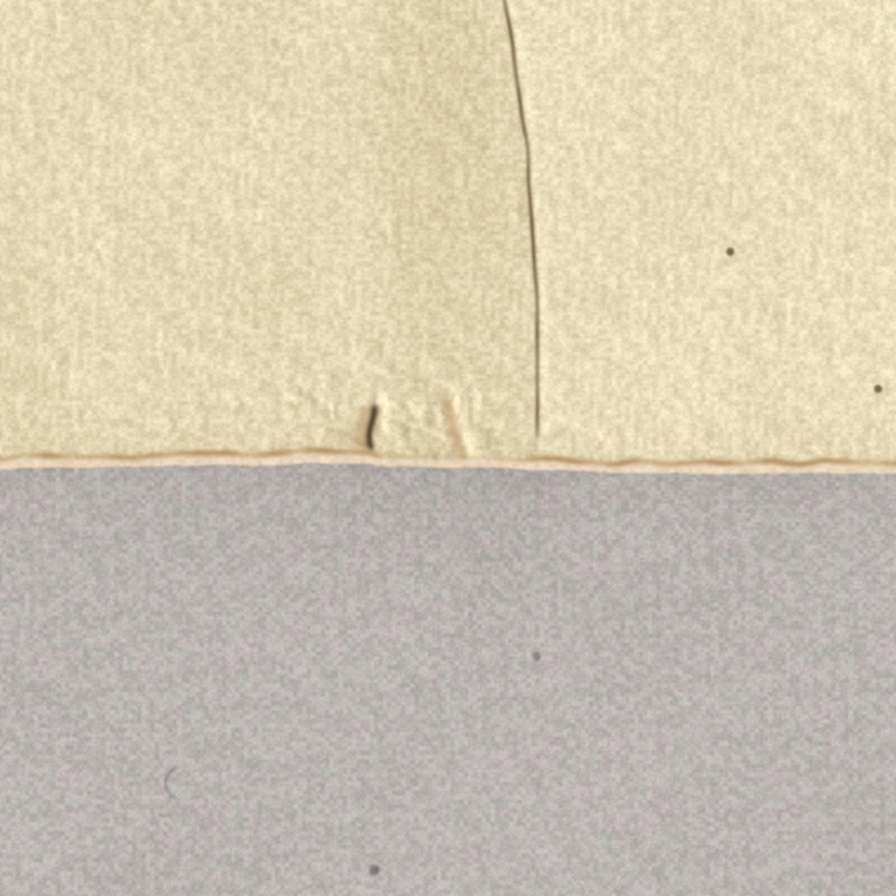
This texture is drawn by a Shadertoy shader. Its source:

```glsl
#define PAPER_LIGHT vec3(0.935, 0.888, 0.755)
#define PAPER_SHADE vec3(0.860, 0.800, 0.655)
#define GREY_LIGHT vec3(0.755, 0.733, 0.722)
#define GREY_SHADE vec3(0.690, 0.668, 0.655)
#define RIM vec3(0.930, 0.850, 0.750)
#define BROWN vec3(0.690, 0.550, 0.370)
#define DARK vec3(0.340, 0.270, 0.180)
#define GRAIN_SCALE 200.0
#define PAPER_GRAIN 0.15
#define GREY_GRAIN 0.15

float hash(vec2 p) {
    return fract(sin(dot(p, vec2(127.1, 311.7))) * 43758.5453);
}

float noise(vec2 p) {
    vec2 i = floor(p), f = fract(p);
    f = f * f * (3.0 - 2.0 * f);
    return mix(mix(hash(i), hash(i + vec2(1, 0)), f.x),
               mix(hash(i + vec2(0, 1)), hash(i + vec2(1, 1)), f.x), f.y);
}

float fbm(vec2 p) {
    float sum = 0.0, amp = 0.5;
    for (int i = 0; i < 4; i++) {
        sum += amp * noise(p);
        p = p * 2.03 + 17.3;
        amp *= 0.5;
    }
    return sum / 0.9375;
}

float bell(float d, float width) {
    return exp(-d * d / (width * width));
}

// Soft window that is one between lo and hi
float band(float v, float lo, float hi, float soft) {
    return smoothstep(lo - soft, lo + soft, v) * (1.0 - smoothstep(hi - soft, hi + soft, v));
}

float speck(vec2 p, vec2 centre, float radius) {
    return 1.0 - smoothstep(radius * 0.4, radius * 1.5, length(p - centre));
}

// Height of the lower paper edge
float edgeHeight(float x) {
    float left = 0.477 + 0.016 * x;
    float right = 0.479 - 0.007 * smoothstep(0.45, 0.75, x);
    return mix(left, right, smoothstep(0.405, 0.43, x)) + 0.004 * (fbm(vec2(x * 32.0, 3.0)) - 0.5);
}

float creaseX(float y) {
    float t = 1.0 - y;
    return 0.564 + 0.18 * t - 0.225 * t * t + 0.003 * (noise(vec2(y * 24.0, 8.0)) - 0.5);
}

float grain(vec2 p) {
    return 0.65 * noise(p * GRAIN_SCALE) + 0.35 * noise(p * GRAIN_SCALE * 1.9 + 41.0) - 0.5;
}

vec3 greyGround(vec2 p, float depth) {
    float light = 0.56 + 0.55 * (fbm(p * 7.0 + 5.0) - 0.5) + 0.18 * (0.25 - p.y);
    light -= 0.55 * exp(-max(depth, 0.0) / 0.035);
    vec3 col = mix(GREY_SHADE, GREY_LIGHT, light) + GREY_GRAIN * grain(p);
    col += 0.025 * (noise(p * 95.0 + 9.0) - 0.5) * vec3(1.0, -0.3, 0.5);
    // Fibres and dust
    float curl = abs(length(p - vec2(0.203, 0.126)) - 0.018);
    float fibre = bell(curl, 0.002) * (1.0 - smoothstep(0.19, 0.205, p.x));
    col *= 1.0 - 0.13 * fibre;
    col *= 1.0 - 0.32 * speck(p, vec2(0.418, 0.029), 0.006);
    return col * (1.0 - 0.22 * speck(p, vec2(0.599, 0.267), 0.005));
}

vec3 paper(vec2 p, float height) {
    float crease = p.x - creaseX(p.y);
    float nearEdge = exp(-max(height, 0.0) / 0.035);

    // Broad folds, blotches and the darker strip beside the crease
    float light = 0.60 + 0.65 * (fbm(p * vec2(8.0, 5.0)) - 0.5);
    light -= 0.27 * band(p.x, 0.43, 0.58, 0.05);
    light += 0.20 * smoothstep(0.0, 0.025, crease);
    light -= 0.18 * bell(p.x - 0.23, 0.10) * bell(p.y - 0.70, 0.12);
    light += 0.20 * bell(p.x - 0.385, 0.04) * bell(p.y - 0.67, 0.13);
    light -= 0.42 * nearEdge;
    vec3 col = mix(PAPER_SHADE, PAPER_LIGHT, light);

    // Fibrous relief, lit from one side
    vec2 q = p * vec2(105.0, 65.0) + 2.0 * fbm(p * 28.0);
    float relief = noise(q + vec2(0.35, 0.2)) - noise(q - vec2(0.35, 0.2));
    float wrinkles = bell(p.x - 0.46, 0.13) * bell(p.y - 0.535, 0.045);
    col += relief * (0.055 + 0.11 * wrinkles);
    col += PAPER_GRAIN * grain(p + 3.0) * vec3(0.9, 0.95, 1.15);

    // Long crease with a pale right lip
    float creaseSpan = smoothstep(0.495, 0.53, p.y);
    float creaseInk = 0.48 + 0.32 * noise(vec2(p.y * 35.0, 2.0));
    col += 0.06 * bell(crease - 0.008, 0.006) * creaseSpan;
    col = mix(col, DARK * 1.25, bell(crease, 0.0028) * creaseSpan * creaseInk);

    // Short tear and the pinched fold beside it
    float tear = p.x - 0.415 - 0.003 * sin(p.y * 95.0);
    float tearSpan = band(p.y, 0.498, 0.547, 0.006);
    col += 0.08 * bell(tear - 0.012, 0.007) * band(p.y, 0.49, 0.56, 0.012);
    col = mix(col, BROWN, 0.45 * bell(tear + 0.009, 0.012) * tearSpan);
    col = mix(col, DARK, 0.95 * bell(tear, 0.0045) * tearSpan);
    float fold = p.x - 0.507 + 0.25 * (p.y - 0.52);
    float foldSpan = band(p.y, 0.487, 0.56, 0.015);
    col = mix(col, BROWN, 0.55 * bell(fold, 0.007) * foldSpan);
    col += 0.10 * bell(fold - 0.013, 0.008) * foldSpan;

    // Pale worn rim below a broken brown line
    float lineHeight = 0.012 + 0.005 * (noise(vec2(p.x * 28.0, 6.0)) - 0.5);
    float lineInk = 0.25 + 0.6 * noise(vec2(p.x * 36.0, 11.0));
    lineInk *= 1.0 - 0.65 * band(p.x, 0.42, 0.58, 0.02);
    col = mix(col, RIM + 0.12 * grain(p), 0.8 * (1.0 - smoothstep(0.006, 0.013, height)));
    col = mix(col, BROWN, lineInk * bell(height - lineHeight, 0.004));

    // Dust on the sheet
    col = mix(col, DARK, 0.75 * speck(p, vec2(0.815, 0.719), 0.0045));
    return mix(col, DARK, 0.75 * speck(p, vec2(0.980, 0.566), 0.0045));
}

void mainImage(out vec4 fragColor, in vec2 fragCoord) {
    vec2 p = fragCoord / iResolution.xy;
    float height = p.y - edgeHeight(p.x);
    float soft = max(0.0025, 1.0 / iResolution.y);
    vec3 col = mix(greyGround(p, -height), paper(p, height), smoothstep(-soft, soft, height));
    fragColor = vec4(clamp(col, 0.0, 1.0), 1.0);
}
```
